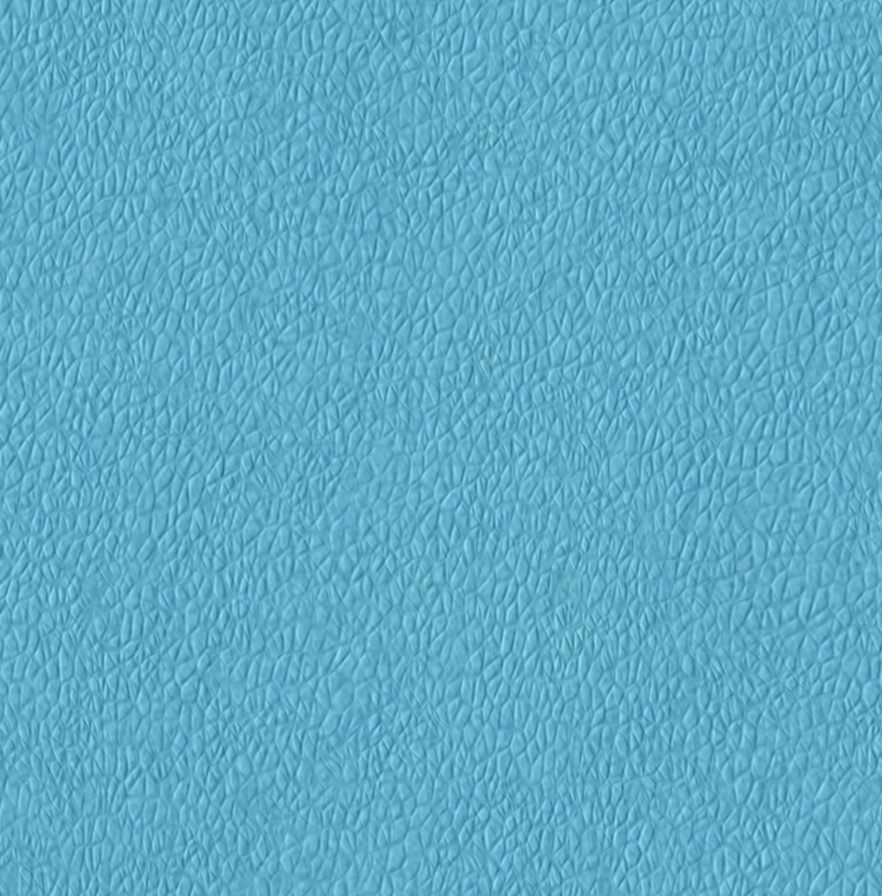
This texture is drawn by a Shadertoy shader. Its source:

```glsl
// Sky-blue grained leather: a fine net of steep, slanted creases around small
// upright pebbles. Two warped Voronoi layers give a height field, which is lit
// from the left by a directional difference and finished with fine grain.
#define BASE_COLOR   vec3(0.376, 0.673, 0.774)
#define SHADE_COLOR  vec3(1.0, 1.0, 0.94)
#define PEBBLES      vec2(72.0, 37.0)
#define LEAN         0.20
#define CREASE_WIDTH 0.46
#define LIGHT_DIR    vec2(-0.95, 0.30)
#define LIGHT_STEP   0.0015
#define RELIEF       0.190
#define OCCLUSION    0.040
#define GRAIN        0.080
#define MOTTLE       0.016
#define TINT         0.024

vec2 hash2(vec2 p) {
    vec3 q = fract(vec3(p.xyx) * vec3(0.1031, 0.1030, 0.0973));
    q += dot(q, q.yzx + 33.33);
    return fract((q.xx + q.yz) * q.zy);
}

// Smooth value noise, 0 to 1
float noise(vec2 p) {
    vec2 i = floor(p), f = fract(p);
    f = f * f * (3.0 - 2.0 * f);
    float low = mix(hash2(i).x, hash2(i + vec2(1, 0)).x, f.x);
    float high = mix(hash2(i + vec2(0, 1)).x, hash2(i + vec2(1, 1)).x, f.x);
    return mix(low, high, f.y);
}

vec2 noise2(vec2 p) {
    return vec2(noise(p), noise(p + 71.7)) - 0.5;
}

// Gap between the two nearest cell points: zero along the creases
float creaseGap(vec2 p) {
    vec2 cell = floor(p), f = fract(p);
    float nearest = 8.0, second = 8.0;
    for (int y = -1; y <= 1; y++) {
        for (int x = -1; x <= 1; x++) {
            vec2 offset = vec2(x, y);
            vec2 point = offset + 0.04 + 0.92 * hash2(cell + offset + 19.0);
            float d = length(point - f);
            second = min(second, max(nearest, d));
            nearest = min(nearest, d);
        }
    }
    return second - nearest;
}

// Leather surface: 1 on the pebbles, lower in the creases
float leatherHeight(vec2 p) {
    // Wandering grain direction and uneven pebble outlines
    p += vec2(0.040, 0.010) * noise2(p * vec2(4.0, 3.0));
    p += vec2(0.007, 0.009) * noise2(p * 29.0);
    p.x -= LEAN * p.y;
    float pebble = smoothstep(-0.06, CREASE_WIDTH, creaseGap(p * PEBBLES + 40.0));

    // Finer wrinkles cross the pebbles, leaning the other way
    vec2 q = p + vec2(0.45 * p.y, 0.0);
    float wrinkle = smoothstep(-0.06, CREASE_WIDTH, creaseGap(q * PEBBLES * 1.08 + 90.0));

    // Creases fade in and out over the hide
    float depth = mix(0.50, 1.0, noise(p * vec2(36.0, 22.0) + 7.0));
    float fineDepth = 0.85 * noise(p * vec2(30.0, 20.0) + 53.0);
    return mix(1.0, pebble, depth) * mix(1.0, wrinkle, fineDepth);
}

void mainImage(out vec4 fragColor, in vec2 fragCoord) {
    vec2 uv = fragCoord / iResolution.y;

    // Relief lighting
    vec2 lightStep = LIGHT_DIR * LIGHT_STEP;
    float lit = leatherHeight(uv + lightStep);
    float unlit = leatherHeight(uv - lightStep);
    float shade = RELIEF * (unlit - lit);
    shade += OCCLUSION * (0.5 * (lit + unlit) - 0.64);

    // Broad unevenness and fine surface grain
    shade += MOTTLE * (noise(uv * vec2(5.0, 3.5) + 11.0) - 0.5);
    shade += GRAIN * (noise(uv * vec2(230.0, 170.0)) - 0.5);

    // Slight drift between teal and blue
    float tint = TINT * (noise(uv * 60.0 + 31.0) - 0.5);
    vec3 color = BASE_COLOR + SHADE_COLOR * shade + vec3(-0.2, 0.0, 1.0) * tint;
    fragColor = vec4(clamp(color, 0.0, 1.0), 1.0);
}
```
